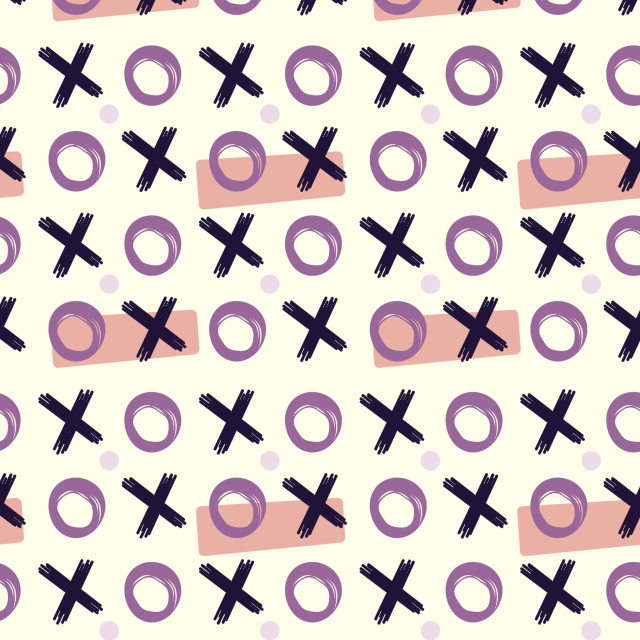
Reproduce this pattern procedurally as a Shadertoy shader.

```glsl
#define PERIOD vec2(0.251, 0.5415)
#define ROW_STEP vec2(0.0, -0.2656)
#define GLYPH_SIZE 0.047
#define BRISTLES 5
#define CREAM vec3(1.0, 0.995, 0.92)
#define PLUM vec3(0.6, 0.405, 0.605)
#define INK vec3(0.13, 0.075, 0.22)
#define PEACH vec3(0.915, 0.69, 0.64)
#define LILAC vec3(0.93, 0.86, 0.905)

const float PI = 3.14159;

float hash(float n) {
    return fract(sin(n * 12.9898) * 43758.5453);
}

// Offset from the nearest copy of a repeated centre
vec2 nearest(vec2 p, vec2 centre, vec2 period) {
    return mod(p - centre + 0.5 * period, period) - 0.5 * period;
}

float fill(float d) {
    float blur = 0.75 / iResolution.y;
    return 1.0 - smoothstep(-blur, blur, d);
}

float segment(vec2 p, vec2 a, vec2 b, float radius) {
    vec2 ab = b - a;
    float t = clamp(dot(p - a, ab) / dot(ab, ab), 0.0, 1.0);
    return length(p - a - t * ab) - radius;
}

// Solid core with bristles that fray at both ends
float brushStroke(vec2 p, vec2 a, vec2 b, float seed) {
    vec2 along = normalize(b - a);
    vec2 across = vec2(-along.y, along.x);
    float d = segment(p, mix(a, b, 0.2), mix(a, b, 0.8), 0.19);
    for (int i = 0; i < BRISTLES; i++) {
        float n = seed + float(i) * 4.0;
        float side = 0.18 * (2.0 * float(i) / float(BRISTLES - 1) - 1.0);
        vec2 start = a + across * (side + 0.07 * (hash(n) - 0.5))
                       + along * 0.28 * (hash(n + 1.0) - 0.5);
        vec2 end = b + across * (side + 0.07 * (hash(n + 2.0) - 0.5))
                     + along * 0.28 * (hash(n + 3.0) - 0.5);
        d = min(d, segment(p, start, end, 0.048));
    }
    return d;
}

float cross2(vec2 p) {
    float falling = brushStroke(p, vec2(-0.93, 0.81), vec2(0.87, -0.57), 3.0);
    float rising = brushStroke(p, vec2(0.52, 0.93), vec2(-0.36, -0.95), 41.0);
    return min(falling, rising);
}

// Tapered gap left between brush passes
float streak(float h, float angle, float offset, float middle, float span, float width) {
    float turn = abs(mod(angle - middle + PI, 2.0 * PI) - PI) / span;
    return abs(h - offset) - width * (1.0 - turn * turn);
}

float ring(vec2 p) {
    float a = atan(p.y, p.x);
    float outer = length(p) - (0.975 - 0.03 * cos(2.0 * a) + 0.018 * cos(3.0 * a - 1.0));

    vec2 q = p - vec2(-0.04, -0.11);
    float b = atan(q.y, q.x);
    float hole = length(q) - (0.57 + 0.055 * cos(2.0 * b - 4.89) + 0.015 * cos(5.0 * b - 2.0));

    float gaps = streak(hole, b, 0.25, 0.1, 0.6, 0.022);
    gaps = min(gaps, streak(hole, b, 0.17, 0.35, 0.45, 0.018));
    gaps = min(gaps, streak(hole, b, 0.07, 2.15, 0.5, 0.026));
    gaps = min(gaps, streak(hole, b, 0.06, 1.1, 0.4, 0.02));
    return max(outer, -min(hole, gaps));
}

// Skewed rounded bar, slightly thinner on the right
float bar(vec2 p) {
    vec2 q = vec2(p.x + 0.07 * p.y, p.y - 0.08 * p.x);
    vec2 halfSize = vec2(0.1152, 0.0371 - 0.019 * p.x);
    vec2 d = abs(q) - halfSize + 0.008;
    return length(max(d, 0.0)) + min(max(d.x, d.y), 0.0) - 0.008;
}

void mainImage(out vec4 fragColor, in vec2 fragCoord) {
    // Canvas units, measured from the top left corner with y up
    vec2 p = (fragCoord - vec2(0.0, iResolution.y)) / iResolution.y;
    float bars = 1.0, dots = 1.0, rings = 1.0, crosses = 1.0;

    for (int k = 0; k < 2; k++) {
        float row = float(k);
        vec2 q = p - row * ROW_STEP;

        // Bars alternate columns, at half the horizontal frequency
        vec2 barCentre = vec2(0.423, -0.28) - row * vec2(0.2279, 0.2474);
        bars = min(bars, bar(nearest(p, barCentre, PERIOD * vec2(2.0, 1.0))));
        dots = min(dots, length(nearest(q, vec2(0.1706, -0.1784), PERIOD)) - 0.0152);

        // Each row pair swaps the order of ring and cross
        rings = min(rings, ring(nearest(q, vec2(0.2383, -0.1175), PERIOD) / GLYPH_SIZE));
        rings = min(rings, ring(nearest(q, vec2(0.1198, -0.2513), PERIOD) / GLYPH_SIZE));
        crosses = min(crosses, cross2(nearest(q, vec2(0.1107, -0.1172), PERIOD) / GLYPH_SIZE));
        crosses = min(crosses, cross2(nearest(q, vec2(0.241, -0.2483), PERIOD) / GLYPH_SIZE));
    }

    vec3 colour = mix(CREAM, PEACH, fill(bars));
    colour = mix(colour, LILAC, fill(dots));
    colour = mix(colour, PLUM, fill(rings * GLYPH_SIZE));
    colour = mix(colour, INK, fill(crosses * GLYPH_SIZE));
    fragColor = vec4(colour, 1.0);
}
```
